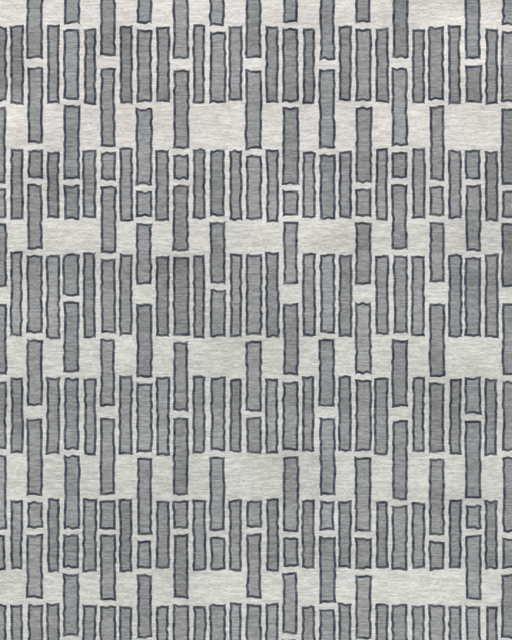
Write a Shadertoy shader that draws this pattern.

```glsl
// Woven rug: staggered ragged grey bars with inky outlines on a pale, streaked ground.

#define COLUMN_PITCH 0.02853
#define FIRST_COLUMN 0.026
#define BAND_PITCH 0.1825
#define NARROW_HALF 0.0100
#define WIDE_HALF 0.0122
#define BAR_GAP 0.0095
#define LINE_WIDTH 0.0038
#define RAGGED 0.0030
#define MISSING_BRIDGES 0.14
#define INK vec3(0.22, 0.235, 0.28)

float hash(vec2 p) {
    vec3 q = fract(p.xyx * 0.1031);
    q += dot(q, q.yzx + 33.33);
    return fract((q.x + q.y) * q.z);
}

float noise(vec2 p) {
    vec2 cell = floor(p), f = fract(p);
    f = f * f * (3.0 - 2.0 * f);
    return mix(mix(hash(cell), hash(cell + vec2(1, 0)), f.x),
               mix(hash(cell + vec2(0, 1)), hash(cell + vec2(1, 1)), f.x), f.y);
}

// Start and end of a horizontal band, measured from the top edge
vec2 bandSpan(float row) {
    float sway = sin(2.0944 * row);
    float start = 0.042 + BAND_PITCH * row + 0.0115 * sway;
    return vec2(start, start + 0.119 - 0.012 * sway);
}

// Bar crossing the pale strip below a band; z is 0 where it is left out
vec3 bridgeSpan(float column, float row) {
    vec2 strip = vec2(bandSpan(row).y, bandSpan(row + 1.0).x);
    if (hash(vec2(column + 71.0, row + 19.0)) < MISSING_BRIDGES)
        return vec3(strip + vec2(BAR_GAP, -BAR_GAP), 0.0);
    float flipped = step(1.5, mod(row, 3.0));
    float hangsLow = mod((column - 1.0) * 0.5 + flipped, 2.0);
    vec2 shift = hangsLow > 0.5 ? vec2(0.006, 0.050) : vec2(-0.054, -0.006);
    float jitter = 0.012 * (hash(vec2(column, row + 43.0)) - 0.5);
    return vec3(strip + shift + jitter * vec2(0.5, 1.0), 1.0);
}

// Signed distance to a hand-knotted bar with uneven sides and ends
float barDistance(vec2 p, float centerX, float halfWidth, vec2 span, float seed) {
    centerX += 0.0018 * (hash(vec2(seed, 5.0)) - 0.5);
    halfWidth += 0.0016 * (hash(vec2(seed, 9.0)) - 0.5);
    float side = seed + (p.x < centerX ? 0.0 : 17.0);
    float edge = noise(vec2(p.y * 120.0, side)) * 0.6
               + noise(vec2(p.y * 38.0, side + 31.0)) * 0.4 - 0.5;
    float tip = noise(vec2(p.x * 150.0, seed + 53.0)) - 0.5;
    vec2 halfSize = vec2(halfWidth, 0.5 * (span.y - span.x)) + RAGGED * vec2(edge, tip);
    vec2 q = abs(p - vec2(centerX, 0.5 * (span.x + span.y))) - halfSize;
    return length(max(q, 0.0)) + min(max(q.x, q.y), 0.0);
}

// Keeps the nearer bar: x is distance, y is its seed
void addBar(inout vec2 nearest, vec2 p, float x, float halfWidth, vec2 span, float seed) {
    float d = barDistance(p, x, halfWidth, span, seed);
    if (d < nearest.x) nearest = vec2(d, seed);
}

vec2 nearestBar(vec2 p) {
    vec2 nearest = vec2(1.0, 0.0);
    float column0 = floor((p.x - FIRST_COLUMN) / COLUMN_PITCH + 0.5);
    float row0 = floor((p.y - 0.042) / BAND_PITCH);
    for (float i = -1.0; i <= 1.0; i++)
    for (float j = -1.0; j <= 1.0; j++) {
        float column = column0 + i, row = row0 + j;
        float x = FIRST_COLUMN + COLUMN_PITCH * column;
        float seed = floor(hash(vec2(column + 11.0, row + 7.0)) * 600.0);
        vec2 band = bandSpan(row);
        if (mod(column, 2.0) < 0.5) {
            band += 0.007 * (vec2(hash(vec2(seed, 1.0)), hash(vec2(seed, 2.0))) - 0.5);
            addBar(nearest, p, x, NARROW_HALF, band, seed);
        } else {
            vec3 above = bridgeSpan(column, row - 1.0);
            vec3 below = bridgeSpan(column, row);
            vec2 filler = vec2(max(band.x, above.y + BAR_GAP), min(band.y, below.x - BAR_GAP));
            if (filler.y - filler.x > 0.016)
                addBar(nearest, p, x, WIDE_HALF, filler, seed);
            if (below.z > 0.5)
                addBar(nearest, p, x, WIDE_HALF, below.xy, seed + 101.0);
        }
    }
    return nearest;
}

void mainImage(out vec4 fragColor, in vec2 fragCoord) {
    vec2 p = fragCoord / iResolution.y;
    p.y = 1.0 - p.y;
    float pixel = 1.0 / iResolution.y;
    vec2 bar = nearestBar(p);

    // Weft streaks, fine pile and slow dye changes
    float streak = noise(p * vec2(65.0, 390.0)) - 0.5;
    float pile = noise(p * vec2(260.0, 510.0) + 40.0) - 0.5;
    float dye = noise(p * vec2(4.0, 32.0) + 9.0) - 0.5;
    float cloud = noise(p * 11.0 + 23.0) - 0.5;
    float weave = 0.10 * streak + 0.09 * pile + 0.06 * dye + 0.06 * cloud;

    vec3 ground = mix(vec3(0.865, 0.85, 0.83), vec3(0.80, 0.80, 0.78), smoothstep(0.0, 0.65, p.y));
    vec3 fill = vec3(0.575, 0.582, 0.58) + 0.07 * (hash(vec2(bar.y, 3.0)) - 0.5);
    vec3 color = mix(fill, ground, smoothstep(-pixel, pixel, bar.x + 0.5 * LINE_WIDTH)) + weave;

    // Outline with worn, uneven ink
    float line = abs(bar.x + 0.5 * LINE_WIDTH) - 0.5 * LINE_WIDTH;
    float ink = 1.0 - smoothstep(-pixel, pixel, line);
    ink *= 0.98 - 0.38 * noise(p * vec2(110.0, 170.0) + 61.0);
    fragColor = vec4(mix(color, INK + 0.4 * weave, ink), 1.0);
}
```
